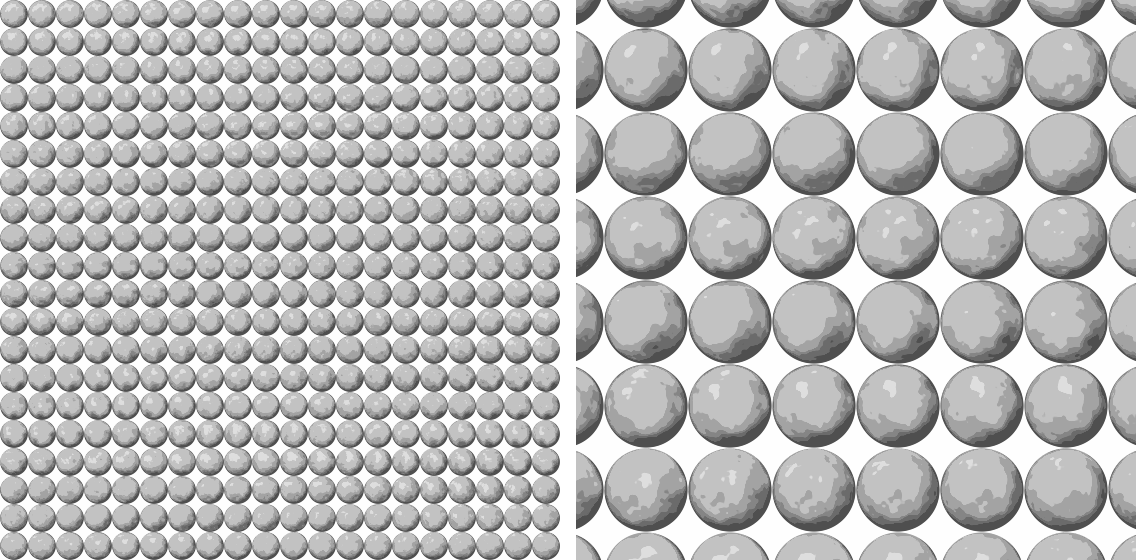
Left, the full canvas; right, a detail of the centre.
Write a WebGL 2 fragment shader that draws this pattern.

```glsl
#version 300 es
precision highp float;
// Square grid of touching mottled grey balls, shaded in flat tones on white.

uniform vec2 u_resolution;
out vec4 fragColor;

const float REPEATS = 20.0;
const float TAU = 6.28319;
const float RADIUS = 0.495;
const vec3 LIGHT_DIR = vec3(-0.25, 0.45, 0.857);

const float WHITE = 0.995;
const float HIGHLIGHT = 0.87;
const float LIGHT_GREY = 0.76;
const float MID_GREY = 0.64;
const float DULL_GREY = 0.52;
const float DARK_GREY = 0.42;
const float SHADOW = 0.31;

float hash(vec3 p) {
    return fract(sin(dot(p, vec3(127.1, 311.7, 74.7))) * 43758.5453);
}

float valueNoise(vec3 p) {
    vec3 i = floor(p);
    vec3 f = fract(p);
    f = f * f * (3.0 - 2.0 * f);
    vec2 e = vec2(0.0, 1.0);
    vec4 back = vec4(hash(i), hash(i + e.yxx), hash(i + e.xyx), hash(i + e.yyx));
    vec4 front = vec4(hash(i + e.xxy), hash(i + e.yxy), hash(i + e.xyy), hash(i + e.yyy));
    vec4 slice = mix(back, front, f.z);
    vec2 row = mix(slice.xz, slice.yw, f.x);
    return mix(row.x, row.y, f.y);
}

float fbm(vec3 p) {
    float sum = 0.0;
    float amplitude = 0.55;
    for (int octave = 0; octave < 3; octave++) {
        sum += amplitude * valueNoise(p);
        p = p * 2.03 + vec3(5.2, 1.3, 8.7);
        amplitude *= 0.5;
    }
    return sum;
}

// Closed path through noise space: neighbours differ a little, edges agree.
vec3 ballOffset(vec2 cell) {
    vec2 angle = TAU * cell / REPEATS;
    vec3 rowPath = 3.2 * vec3(cos(angle.y), 0.4 * sin(angle.y), sin(angle.y));
    vec3 columnPath = 0.9 * vec3(sin(angle.x), cos(angle.x), 0.0);
    return rowPath + columnPath + 20.0;
}

// Flat bands of grey with softened borders.
float posterize(float tone, float soft) {
    float grey = SHADOW;
    grey = mix(grey, DARK_GREY, smoothstep(-soft, soft, tone - 0.03));
    grey = mix(grey, DULL_GREY, smoothstep(-soft, soft, tone - 0.22));
    grey = mix(grey, MID_GREY, smoothstep(-soft, soft, tone - 0.36));
    grey = mix(grey, LIGHT_GREY, smoothstep(-soft, soft, tone - 0.61));
    return mix(grey, HIGHLIGHT, smoothstep(-soft, soft, tone - 1.06));
}

float ballGrey(vec2 disc, vec2 cell, float pixel) {
    float r = min(length(disc), 1.0);
    vec3 normal = vec3(disc, sqrt(1.0 - r * r));
    float mottle = fbm(normal * 2.4 + ballOffset(cell)) - 0.48;
    float rim = 0.25 * smoothstep(0.93, 1.0, r);
    float tone = dot(normal, LIGHT_DIR) + 0.95 * mottle - rim;
    return posterize(tone, 1.2 * pixel);
}

void main() {
    // Grid cell and position relative to its centre
    vec2 grid = gl_FragCoord.xy / u_resolution * REPEATS;
    vec2 cell = floor(grid);
    vec2 local = fract(grid) - 0.5;
    float pixel = REPEATS / min(u_resolution.x, u_resolution.y);

    // Ball over the white ground
    float edge = length(local) - RADIUS;
    float cover = 1.0 - smoothstep(-0.6 * pixel, 0.6 * pixel, edge);
    float grey = mix(WHITE, ballGrey(local / RADIUS, cell, pixel), cover);
    fragColor = vec4(vec3(grey), 1.0);
}
```
